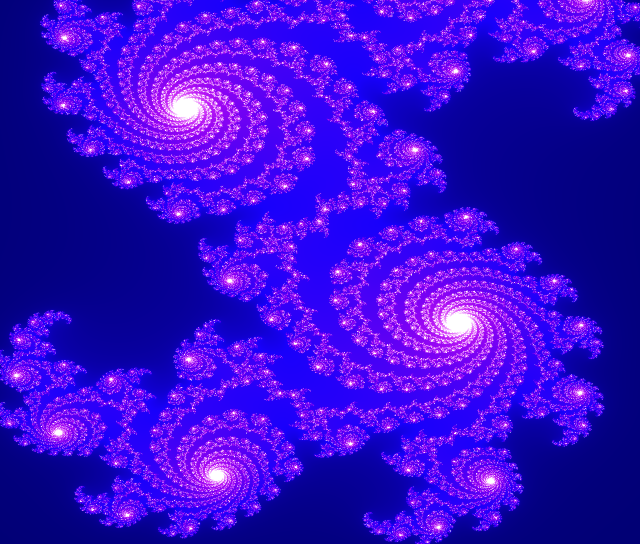
This background is drawn by a WebGL 1 fragment shader. Its source:

```glsl
precision highp float;

// Spiral Julia set of z*z + c, coloured by smooth escape time:
// navy far outside, blue near the set, then violet, magenta and white.
// Four samples per pixel smooth the fine filaments.

uniform vec2 u_resolution;

const vec2 JULIA_C = vec2(0.36, -0.11);
const vec2 VIEW_CENTER = vec2(-0.006, -0.192);
const vec2 VIEW_SIZE = vec2(1.631, 1.847);   // plane area spanned by the canvas
const int MAX_STEPS = 280;
const float BAILOUT = 64.0;                  // squared escape radius
const float NAVY_LEVEL = 0.43;
const float BLUE_GAIN = 6.0;
const float BLUE_DIP = 0.18;                 // slight loss of blue in the violets
const float GREEN_POWER = 7.0;               // high: only the cores turn white

vec2 complexSquare(vec2 z) {
  return vec2(z.x * z.x - z.y * z.y, 2.0 * z.x * z.y);
}

// Smooth escape time from 0 to 1; points that never escape give 1.
float escapeTime(vec2 z) {
  for (int i = 0; i < MAX_STEPS; i++) {
    z = complexSquare(z) + JULIA_C;
    float r2 = dot(z, z);
    if (r2 > BAILOUT) {
      float steps = float(i) + 1.0 - log2(0.5 * log2(r2));
      return clamp(steps / float(MAX_STEPS), 0.0, 1.0);
    }
  }
  return 1.0;
}

// Blue fills first, red grows evenly, and green comes last.
vec3 palette(float t) {
  float green = pow(t, GREEN_POWER);
  float blue = min(NAVY_LEVEL + BLUE_GAIN * t, 1.0 - BLUE_DIP * t * (1.0 - t));
  return vec3(t, green, blue);
}

vec3 samplePlane(vec2 fragment) {
  vec2 uv = fragment / u_resolution;
  return palette(escapeTime(VIEW_CENTER + (uv - 0.5) * VIEW_SIZE));
}

void main() {
  vec3 color = vec3(0.0);
  for (int y = 0; y < 2; y++) {
    for (int x = 0; x < 2; x++) {
      vec2 offset = 0.5 * vec2(float(x), float(y)) - 0.25;
      color += samplePlane(gl_FragCoord.xy + offset);
    }
  }
  gl_FragColor = vec4(color * 0.25, 1.0);
}
```
